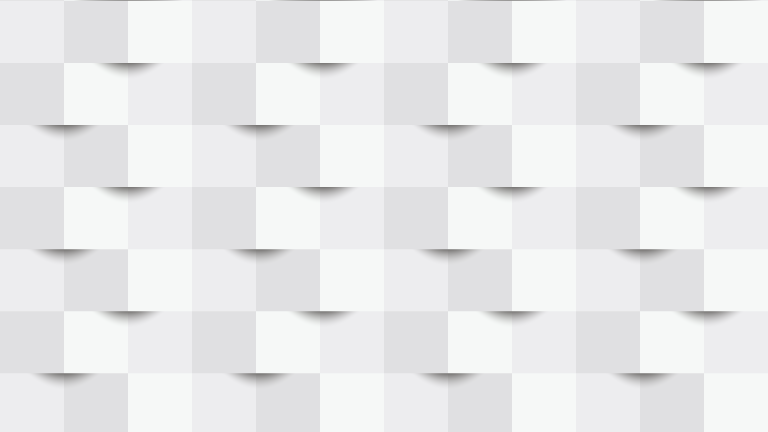
This pattern is drawn by a WebGL 1 fragment shader. Its source:

```glsl
precision highp float;
// Woven paper tiles in three pale greys, with soft lens shadows under the folds.

uniform vec2 u_resolution;

const float COLUMNS = 12.0;
const float ROWS = 6.96;           // the last row is cut slightly short
const float TOP_SLIVER = 0.014;    // part of an extra row showing at the top
const float PERIOD = 3.0;          // columns per repeat

const vec3 LIGHT_TILE = vec3(0.929, 0.929, 0.937);
const vec3 DARK_TILE  = vec3(0.880, 0.880, 0.886);
const vec3 WHITE_TILE = vec3(0.963, 0.973, 0.968);
const vec3 SHADOW_COLOR = vec3(0.36, 0.35, 0.34);

const float SHADOW_HALF_WIDTH = 0.59;  // in columns
const float SHADOW_DEPTH = 0.27;       // in rows
const float SHADOW_STRENGTH = 0.82;
const float SHADOW_FALLOFF = 1.75;
const float SHADOW_DRIFT = 0.05;       // sideways variation, in columns
const float SLIVER_HALF_WIDTH = 0.85;
const float SLIVER_STRENGTH = 0.75;

const int SAMPLES = 4;                 // per axis, for smooth edges

// The three tones cycle along a row; odd rows start one tone later.
vec3 tileColor(float column, float parity) {
  float tone = mod(column + parity, PERIOD);
  if (tone < 0.5) return LIGHT_TILE;
  if (tone < 1.5) return DARK_TILE;
  return WHITE_TILE;
}

// Signed distance along the row to the nearest shadow centre.
float shadowOffset(float x, float parity) {
  float along = x - (1.0 + parity) + 0.5 * PERIOD;
  float id = floor(along / PERIOD);
  float drift = SHADOW_DRIFT * abs(sin(1.6 * id));
  return mod(along, PERIOD) - 0.5 * PERIOD - drift;
}

// Darkness is greatest at the fold and fades to a curved lower edge.
float foldShadow(float dx, float depth) {
  float across = dx / SHADOW_HALF_WIDTH;
  float lens = clamp(1.0 - across * across - depth / SHADOW_DEPTH, 0.0, 1.0);
  return SHADOW_STRENGTH * pow(lens, SHADOW_FALLOFF);
}

// Hairline left by the fold just above the first full row.
float sliverShadow(float dx) {
  float across = dx / SLIVER_HALF_WIDTH;
  return SLIVER_STRENGTH * clamp(1.0 - across * across, 0.0, 1.0);
}

vec3 weave(vec2 uv) {
  float x = uv.x * COLUMNS;
  float y = (1.0 - uv.y) * ROWS - TOP_SLIVER;
  float row = floor(y);
  float parity = mod(row, 2.0);
  float dx = shadowOffset(x, parity);

  float shade = 0.0;
  if (row < 0.0) shade = sliverShadow(dx);
  else if (row > 0.0) shade = foldShadow(dx, y - row);

  return mix(tileColor(floor(x), parity), SHADOW_COLOR, shade);
}

void main() {
  vec3 sum = vec3(0.0);
  for (int j = 0; j < SAMPLES; j++) {
    for (int i = 0; i < SAMPLES; i++) {
      vec2 jitter = (vec2(float(i), float(j)) + 0.5) / float(SAMPLES) - 0.5;
      sum += weave((gl_FragCoord.xy + jitter) / u_resolution);
    }
  }
  gl_FragColor = vec4(sum / float(SAMPLES * SAMPLES), 1.0);
}
```
